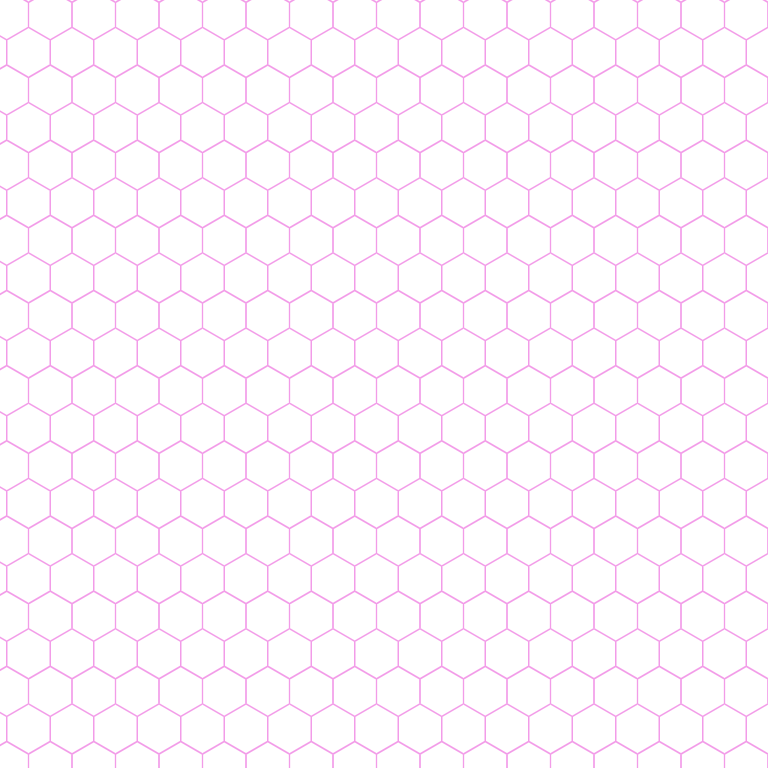
A WebGL 2 fragment shader for this pattern:

```glsl
#version 300 es
precision highp float;
// Honeycomb of thin pink outlines on white, about 17.7 cells across and 20.4 rows.
// Two interleaved rectangular lattices give the hexagon centres; the nearest
// centre gives the distances to the upright and slanted cell walls.

uniform vec2 u_resolution;
out vec4 fragColor;

// Lengths are fractions of the canvas height.
const float UNIT = 1.0 / 512.0;
const vec2 TILE = vec2(29.0, 50.115) * UNIT;        // one tile holds two cells
const vec2 ORIGIN = vec2(19.0, 26.03) * UNIT;       // centre of one cell
const float LINE_WIDTH = 1.0 * UNIT;
const float HEAVY_WIDTH = 1.15 * UNIT;              // walls below every second row
const vec3 PAPER = vec3(1.0);
const vec3 INK = vec3(0.95, 0.61, 0.91);

// Offset from the nearest point of a rectangular lattice.
vec2 latticeOffset(vec2 p) {
    return mod(p + 0.5 * TILE, TILE) - 0.5 * TILE;
}

// Smoothed coverage of a line whose unit normal is n, at distance d.
float lineCoverage(float d, float width, vec2 n, float pixel) {
    float spread = 0.5 * pixel * (abs(n.x) + abs(n.y));
    return smoothstep(-spread, spread, d + 0.5 * width)
         - smoothstep(-spread, spread, d - 0.5 * width);
}

void main() {
    float pixel = 1.0 / u_resolution.y;
    vec2 p = gl_FragCoord.xy * pixel - ORIGIN;

    // Nearest cell centre
    vec2 even = latticeOffset(p);
    vec2 odd = latticeOffset(p - 0.5 * TILE);
    bool isEven = dot(even, even) < dot(odd, odd);
    vec2 q = isEven ? even : odd;

    // Upright walls
    float uprightDist = 0.5 * TILE.x - abs(q.x);
    float upright = lineCoverage(uprightDist, LINE_WIDTH, vec2(1.0, 0.0), pixel);

    // Slanted walls, heavier on the underside of even rows
    vec2 slantNormal = normalize(TILE);
    float slantDist = 0.25 * length(TILE) - dot(abs(q), slantNormal);
    bool isHeavy = isEven == (q.y < 0.0);
    float slantWidth = isHeavy ? HEAVY_WIDTH : LINE_WIDTH;
    float slanted = lineCoverage(slantDist, slantWidth, slantNormal, pixel);

    fragColor = vec4(mix(PAPER, INK, max(upright, slanted)), 1.0);
}
```
